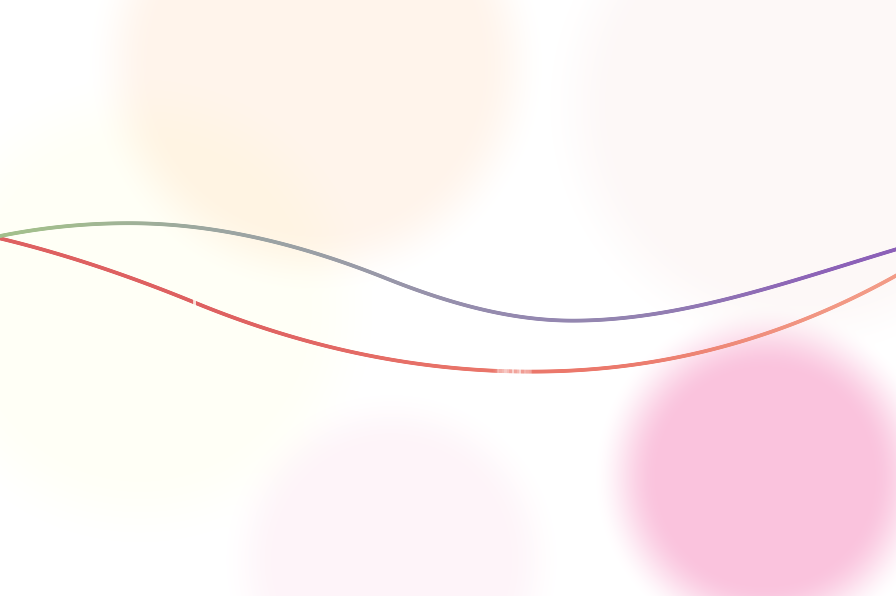
Write a Shadertoy shader that draws this background.

```glsl
// Two flowing ribbon lines over soft pastel discs on white.

float hash(float n) {
    return fract(sin(n * 12.9898) * 43758.5453);
}

// Tints the background with a blurred disc: solid inside, clear outside.
vec3 softDisc(vec3 base, vec2 p, vec2 center, float inner, float outer, vec3 tint) {
    float cover = 1.0 - smoothstep(inner, outer, length(p - center));
    return base * mix(vec3(1.0), tint, cover);
}

// Cubic through knots a and b; each knot holds x, y and slope.
float hermite(float x, vec3 a, vec3 b) {
    float h = b.x - a.x;
    float t = (x - a.x) / h;
    float s = 1.0 - t;
    return s * s * ((1.0 + 2.0 * t) * a.y + t * h * a.z)
         + t * t * ((3.0 - 2.0 * t) * b.y - s * h * b.z);
}

float upperCurve(float x) {
    vec3 crest = vec3(0.216, 0.6255, 0.0);
    vec3 bend = vec3(0.647, 0.5333, -0.4);
    vec3 dip = vec3(0.961, 0.462, 0.0);
    if (x < crest.x) return hermite(x, vec3(0.0, 0.604, 0.2), crest);
    if (x < bend.x) return hermite(x, crest, bend);
    if (x < dip.x) return hermite(x, bend, dip);
    return hermite(x, dip, vec3(1.506, 0.5824, 0.3));
}

float lowerCurve(float x) {
    vec3 bend = vec3(0.3275, 0.492, -0.41);
    vec3 dip = vec3(0.892, 0.3765, 0.0);
    if (x < bend.x) return hermite(x, vec3(0.0, 0.6, -0.24), bend);
    if (x < dip.x) return hermite(x, bend, dip);
    return hermite(x, dip, vec3(1.506, 0.539, 0.56));
}

// Coverage of a thin line, with its width kept even along slopes.
float stroke(float offset, float slope) {
    float pixel = 1.0 / iResolution.y;
    float dist = abs(offset) / sqrt(1.0 + slope * slope);
    return 1.0 - smoothstep(-0.5 * pixel, 0.5 * pixel, dist - 0.0033);
}

void mainImage(out vec4 fragColor, in vec2 fragCoord) {
    vec2 p = fragCoord / iResolution.y;
    float pixel = 1.0 / iResolution.y;
    float e = 0.002;

    // Pastel discs
    vec3 color = vec3(1.0);
    color = softDisc(color, p, vec2(0.53, 0.892), 0.275, 0.39, vec3(1.0, 0.957, 0.922));
    color = softDisc(color, p, vec2(1.343, 0.824), 0.31, 0.44, vec3(0.992, 0.971, 0.969));
    color = softDisc(color, p, vec2(0.235, 0.48), 0.27, 0.41, vec3(1.0, 1.0, 0.965));
    color = softDisc(color, p, vec2(0.657, 0.06), 0.19, 0.29, vec3(0.996, 0.957, 0.975));
    color = softDisc(color, p, vec2(1.284, 0.2), 0.18, 0.29, vec3(0.98, 0.765, 0.867));

    // Lower line, coral to salmon
    vec3 coral = mix(vec3(0.87, 0.38, 0.38), vec3(0.92, 0.47, 0.42), smoothstep(0.3, 0.95, p.x));
    coral = mix(coral, vec3(0.95, 0.61, 0.53), smoothstep(0.95, 1.506, p.x));
    float lowerY = lowerCurve(p.x);
    float lower = stroke(p.y - lowerY, (lowerCurve(p.x + e) - lowerY) / e);

    // A small nick and a streaky worn patch in the lower line
    float nick = 1.0 - smoothstep(0.0, pixel, abs(p.x - 0.3265) - 0.0015);
    float patchMask = smoothstep(0.826, 0.84, p.x)
                    * (1.0 - smoothstep(-pixel, pixel, p.x - 0.892));
    float wear = patchMask * mix(0.25, 0.7, hash(floor(p.x * 240.0)));
    lower *= (1.0 - 0.8 * nick) * (1.0 - wear);
    color = mix(color, coral, lower);

    // Upper line, green through grey to violet
    vec3 violet = mix(vec3(0.64, 0.75, 0.55), vec3(0.61, 0.64, 0.64), smoothstep(0.0, 0.45, p.x));
    violet = mix(violet, vec3(0.58, 0.53, 0.69), smoothstep(0.4, 0.95, p.x));
    violet = mix(violet, vec3(0.55, 0.38, 0.72), smoothstep(0.95, 1.45, p.x));
    float upperY = upperCurve(p.x);
    float upper = stroke(p.y - upperY, (upperCurve(p.x + e) - upperY) / e);
    color = mix(color, violet, upper);

    fragColor = vec4(color, 1.0);
}
```
